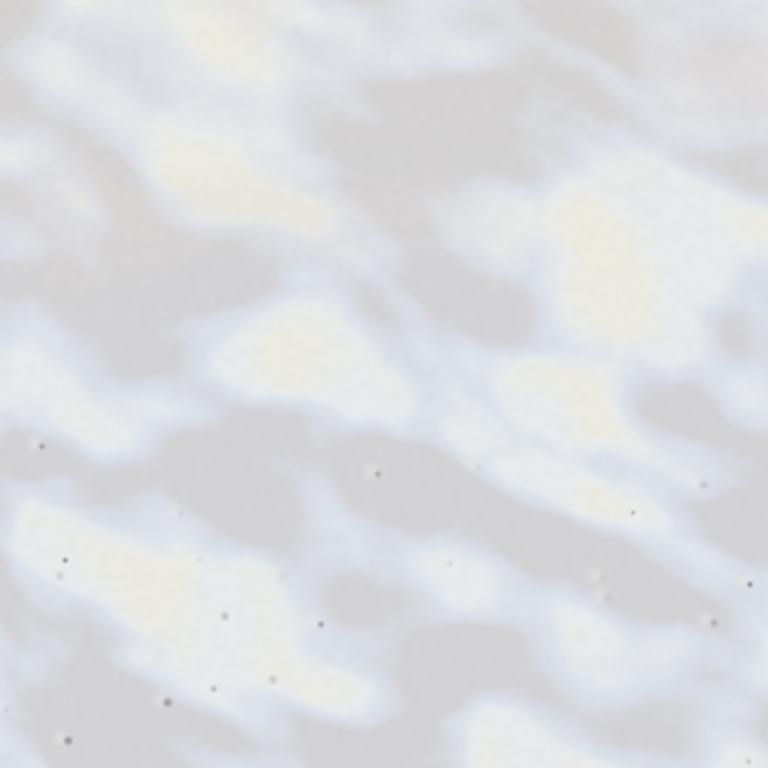
Write a Shadertoy shader that draws this texture.

```glsl
// Soft, pale slanting streaks of grey, blue and cream with a few tiny dark specks

const vec3 WARM_GREY = vec3(0.826, 0.825, 0.836);
const vec3 PALE_BLUE = vec3(0.852, 0.872, 0.910);
const vec3 COOL_WHITE = vec3(0.900, 0.918, 0.930);
const vec3 CREAM = vec3(0.920, 0.918, 0.882);
const vec3 BLUSH = vec3(0.880, 0.850, 0.835);
const vec3 SPECK_DARK = vec3(0.42, 0.41, 0.47);
const float STREAK_ANGLE = 0.46;
const int SPECK_COUNT = 24;

float hash(vec2 p) {
    return fract(sin(dot(p, vec2(127.1, 311.7))) * 43758.5453);
}

vec2 hash2(vec2 p) {
    return vec2(hash(p), hash(p + 37.3));
}

// Dot product of a random lattice direction with the offset to that corner
float cornerSlope(vec2 cell, vec2 corner, vec2 f) {
    float angle = 6.2832 * hash(cell + corner);
    return dot(vec2(cos(angle), sin(angle)), f - corner);
}

// Gradient noise, roughly -0.7 to 0.7
float noise(vec2 p) {
    vec2 cell = floor(p);
    vec2 f = p - cell;
    vec2 u = f * f * f * (f * (f * 6.0 - 15.0) + 10.0);
    float low = mix(cornerSlope(cell, vec2(0, 0), f), cornerSlope(cell, vec2(1, 0), f), u.x);
    float high = mix(cornerSlope(cell, vec2(0, 1), f), cornerSlope(cell, vec2(1, 1), f), u.x);
    return mix(low, high, u.y);
}

// Coordinates along and across streaks that fall to the right
vec2 streakSpace(vec2 p, float angle) {
    float c = cos(angle), s = sin(angle);
    return vec2(c * p.x - s * p.y, s * p.x + c * p.y);
}

// Height field of the streaks: broad bands plus softer blobs
float streaks(vec2 p) {
    vec2 warp = vec2(noise(p * 3.5 + 4.0), noise(p * 3.5 + 19.0));
    vec2 q = streakSpace(p + 0.07 * warp, STREAK_ANGLE);
    float bands = noise(q * vec2(3.2, 8.0) + 7.0);
    float blobs = noise(q * vec2(7.5, 13.0) + 31.0);
    float wisps = noise(q * vec2(16.0, 25.0) + 53.0);
    return bands + 0.5 * blobs + 0.16 * wisps;
}

// Runs from grey hollows through blue to white and cream crests
vec3 streakColor(float height, float creaminess) {
    vec3 color = mix(WARM_GREY, PALE_BLUE, smoothstep(-0.22, 0.04, height));
    color = mix(color, COOL_WHITE, smoothstep(-0.02, 0.24, height));
    return mix(color, CREAM, creaminess * smoothstep(0.10, 0.40, height));
}

// Scattered specks, each with a faint pale glint beside it
vec3 addSpecks(vec3 color, vec2 p, float aspect, float pixel) {
    for (int i = 0; i < SPECK_COUNT; i++) {
        vec2 seed = vec2(float(i) + 1.0, 5.7);
        vec2 center = hash2(seed) * vec2(aspect, 0.46);
        vec2 traits = hash2(seed + 71.0);
        float radius = mix(0.004, 0.008, traits.x);
        float strength = mix(0.08, 0.75, traits.y * traits.y);
        vec2 d = p - center;
        float glint = 1.0 - smoothstep(0.0, 0.016, length(d + vec2(0.010, -0.004)));
        float dot_ = 1.0 - smoothstep(0.0, radius + pixel, length(d));
        color = mix(color, CREAM, 0.45 * glint);
        color = mix(color, SPECK_DARK, strength * dot_);
    }
    return color;
}

void mainImage(out vec4 fragColor, in vec2 fragCoord) {
    vec2 p = fragCoord / iResolution.y;
    float aspect = iResolution.x / iResolution.y;
    float upper = smoothstep(0.45, 1.0, p.y);

    // Streaks, calmer and greyer toward the top
    float height = streaks(p) * mix(1.0, 0.75, upper) + mix(0.02, -0.03, upper);
    float patches = noise(p * 6.0 + 83.0);
    float creaminess = smoothstep(-0.25, 0.3, patches + 0.2 * upper);
    vec3 color = streakColor(height, creaminess);

    // Warm cast and blush patches in the upper part
    float blush = smoothstep(0.05, 0.45, noise(p * 5.0 + 11.0));
    color += upper * vec3(0.008, 0.001, -0.012);
    color = mix(color, BLUSH, 0.6 * upper * blush);

    // Faint fine mottling
    color += 0.009 * noise(p * 55.0) + 0.006 * noise(p * 110.0);

    color = addSpecks(color, p, aspect, 1.0 / iResolution.y);
    fragColor = vec4(color, 1.0);
}
```
